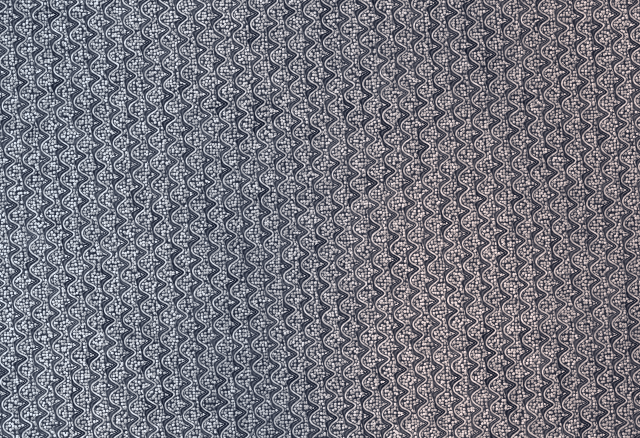
Reproduce this texture procedurally as a WebGL 2 fragment shader.

```glsl
#version 300 es
precision highp float;
// Embossed metallic fabric: staggered ogee scales with dark crescents and beaded centres.

uniform vec2 u_resolution;
out vec4 outColor;

// Lengths are fractions of the canvas width.
const float TAU = 6.2831853;
const vec2 SCALE_SIZE = vec2(0.0282, 0.0345);  // column pitch, row pitch
const float TILT = 0.06;                       // lean of the weave, radians
const float BULGE = 0.27;                      // swing of the wavy ridges, in columns
const float SKEW = 0.3;                        // sag of each bulge
const float RIDGE = 0.0011;                    // half width of the pale ridges
const float CRESCENT = 0.0080;                 // widest part of the dark crescent
const float GROOVE = 0.0006;                   // half width of the line inside it
const float BEAD = 0.0049;                     // bead spacing
const float WOBBLE = 0.0016;                   // irregularity of the weave
const vec2 LIGHT = vec2(-0.6, 0.8);

const vec3 INK   = vec3(0.07, 0.09, 0.15);
const vec3 SLATE = vec3(0.35, 0.36, 0.40);
const vec3 SILVER = vec3(0.69, 0.67, 0.67);
const vec3 PEARL = vec3(0.93, 0.91, 0.91);
const vec3 COOL_TINT = vec3(0.95, 1.01, 1.06);
const vec3 WARM_TINT = vec3(1.04, 0.98, 0.97);

vec2 hash2(vec2 p) {
    vec3 q = fract(p.xyx * vec3(0.1031, 0.1030, 0.0973));
    q += dot(q, q.yzx + 33.33);
    return fract((q.xx + q.yz) * q.zy);
}

// Gradient noise, roughly -0.7 to 0.7.
float corner(vec2 cell, vec2 offset, vec2 f) {
    float angle = TAU * hash2(cell + offset).x;
    return dot(vec2(cos(angle), sin(angle)), f - offset);
}

float noise(vec2 p) {
    vec2 i = floor(p), f = p - i;
    vec2 u = f * f * f * (f * (f * 6.0 - 15.0) + 10.0);
    return mix(mix(corner(i, vec2(0, 0), f), corner(i, vec2(1, 0), f), u.x),
               mix(corner(i, vec2(0, 1), f), corner(i, vec2(1, 1), f), u.x), u.y);
}

// Right-hand ridge of a column: x position, and factor from x offset to distance.
vec2 ridge(float column, float y) {
    float t = TAU * (y - 0.5 * column);
    float phase = t + SKEW * sin(t);
    float slope = BULGE * TAU * sin(phase) * (1.0 + SKEW * cos(t));
    slope *= SCALE_SIZE.x / SCALE_SIZE.y;
    return vec2(column + 0.5 + BULGE * cos(phase),
                SCALE_SIZE.x * inversesqrt(1.0 + slope * slope));
}

// Soft line of the given half width around zero distance.
float stroke(float d, float halfWidth, float soft) {
    return 1.0 - smoothstep(halfWidth - soft, halfWidth + soft, abs(d));
}

// Tone of the packed, jittered beads lit from the upper left.
float beads(vec2 p, float soft) {
    vec2 cell = floor(p), nearest = vec2(2.0), id = cell;
    for (int j = -1; j <= 1; j++)
        for (int i = -1; i <= 1; i++) {
            vec2 c = cell + vec2(i, j);
            vec2 delta = p - c - 0.5 - 0.6 * (hash2(c) - 0.5);
            if (dot(delta, delta) < dot(nearest, nearest)) { nearest = delta; id = c; }
        }
    float body = 1.0 - smoothstep(0.42 - soft, 0.46 + soft, length(nearest));
    float lit = 0.58 + 0.36 * hash2(id + 71.0).y + 0.45 * dot(nearest, LIGHT);
    return mix(0.17, lit, body);
}

vec3 metal(float tone) {
    vec3 c = mix(INK, SLATE, smoothstep(0.0, 0.38, tone));
    c = mix(c, SILVER, smoothstep(0.3, 0.7, tone));
    return mix(c, PEARL, smoothstep(0.65, 1.0, tone));
}

void main() {
    vec2 uv = gl_FragCoord.xy / u_resolution.x;
    float soft = max(0.7 / u_resolution.x, 0.0004);

    // Leaning, slightly uneven weave
    vec2 p = mat2(cos(TILT), -sin(TILT), sin(TILT), cos(TILT)) * uv;
    p += WOBBLE * vec2(noise(uv * 38.0), noise(uv * 38.0 + 50.0));
    vec2 g = p / SCALE_SIZE;

    // Column between two ridges, and the scale within it
    float column = floor(g.x + 0.5);
    if (g.x > ridge(column, g.y).x) column += 1.0;
    else if (g.x < ridge(column - 1.0, g.y).x) column -= 1.0;
    vec2 left = ridge(column - 1.0, g.y), right = ridge(column, g.y);
    float dLeft = (g.x - left.x) * left.y;
    float dRight = (right.x - g.x) * right.y;
    float along = g.y - 0.5 * column;
    vec2 id = vec2(column, floor(along + 0.5));
    float belly = 0.5 + 0.5 * cos(TAU * (along + 0.06));
    vec2 wear = hash2(id + 200.0);

    // Beaded centre, crescent with its inner groove, then ridges
    float tone = beads(p / BEAD, soft / BEAD);
    float band = CRESCENT * mix(0.4, 1.0, belly) * (0.85 + 0.3 * wear.x);
    float shade = 0.10 + 0.10 * wear.y;
    tone = mix(tone, 0.62, 0.7 * stroke(dRight - band, 0.0008, soft));
    tone = mix(tone, shade, 1.0 - smoothstep(band - soft, band + soft, dRight));
    tone = mix(tone, 0.48, stroke(dRight - 0.58 * band, GROOVE, soft) * belly);
    tone = mix(tone, 0.20, 0.8 * stroke(dLeft - 0.0021, 0.0008, soft));
    float polish = 0.78 + 0.35 * noise(uv * 95.0) + 0.12 * (wear.x - 0.5);
    tone = mix(tone, polish, stroke(min(dLeft, dRight), RIDGE, soft));

    // Scuffs, fine grain and broad folds of light
    tone += 0.13 * noise(uv * 230.0) + 0.06 * noise(uv * 28.0);
    float fold = noise(vec2(uv.x * 3.5 + uv.y * 1.5, uv.y * 2.0));
    tone *= 1.05 - 0.10 * uv.x + 0.16 * fold;
    vec3 tint = mix(COOL_TINT, WARM_TINT, smoothstep(0.1, 0.9, uv.x + 0.3 * fold));
    outColor = vec4(clamp(metal(tone) * tint, 0.0, 1.0), 1.0);
}
```
